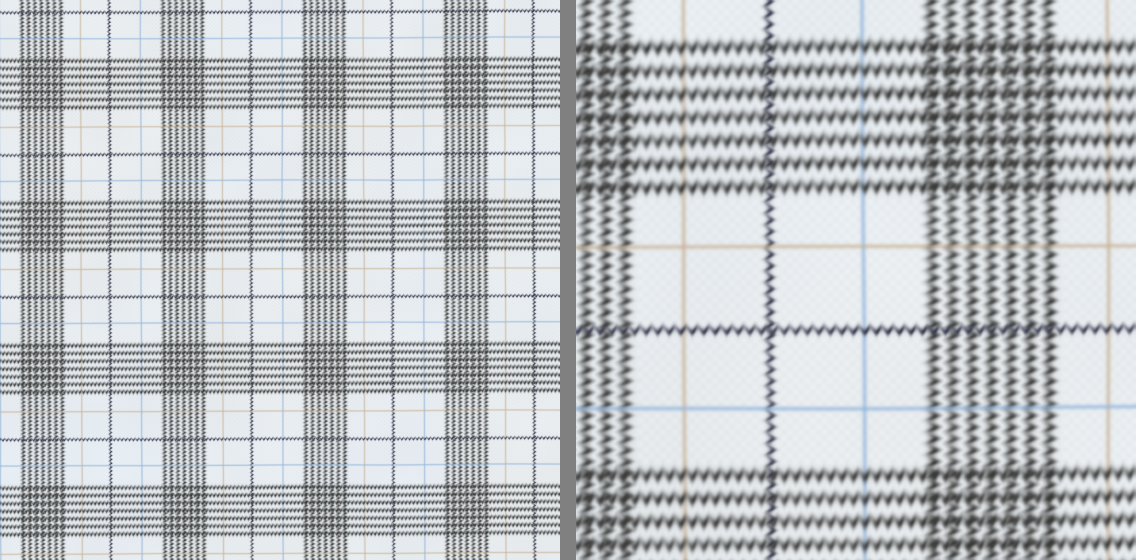
Left: the whole. Right: its middle third, enlarged.
Write a three.js fragment shader that draws this texture.

```glsl
#define REPEATS vec2(3.963, 3.934)
#define BAND_START vec2(0.0391, 0.1090)
#define SKEW vec2(-0.0030, 0.0035)
#define BAND_THREADS 7
#define BAND_WIDTH 0.0130
#define SINGLE_WIDTH 0.0088
#define FAINT_WIDTH 0.0065
#define WEAVE_COUNT 146.0
#define ZIGZAG 0.0050
#define INK_STRENGTH 0.88
#define WEAR 0.16

varying vec2 vUv;

const float TAU = 6.2831853;
const vec3 CLOTH = vec3(0.905, 0.925, 0.940);
const vec3 CHARCOAL = vec3(0.215, 0.215, 0.210);
const vec3 NAVY = vec3(0.200, 0.205, 0.285);
const vec3 TAN = vec3(0.780, 0.690, 0.580);
const vec3 SKY = vec3(0.580, 0.710, 0.860);

vec2 gradient(vec2 cell) {
  float h = fract(sin(dot(cell, vec2(127.1, 311.7))) * 43758.5);
  return vec2(cos(TAU * h), sin(TAU * h));
}

float gradientNoise(vec2 p) {
  vec2 i = floor(p);
  vec2 f = fract(p);
  vec2 u = f * f * f * (f * (f * 6.0 - 15.0) + 10.0);
  float a = dot(gradient(i), f);
  float b = dot(gradient(i + vec2(1.0, 0.0)), f - vec2(1.0, 0.0));
  float c = dot(gradient(i + vec2(0.0, 1.0)), f - vec2(0.0, 1.0));
  float d = dot(gradient(i + vec2(1.0, 1.0)), f - vec2(1.0, 1.0));
  return mix(mix(a, b, u.x), mix(c, d, u.x), u.y);
}

// Soft thread at a fixed place in each repeat
float thread(float p, float place, float width) {
  float d = (fract(p - place + 0.5) - 0.5) / width;
  return exp(-d * d);
}

// One direction of stripes; places holds the tan, navy and sky threads
vec3 stripes(vec3 color, float across, float along, float spacing, vec3 places, float wear) {
  float phase = TAU * WEAVE_COUNT * along;
  float p = across + ZIGZAG * sin(phase);
  float stitch = 0.76 + 0.24 * cos(phase + 0.8);

  color = mix(color, TAN, 0.55 * thread(across, places.x, FAINT_WIDTH));
  color = mix(color, SKY, 0.60 * thread(across, places.z, FAINT_WIDTH));

  float band = 0.0;
  for (int i = 0; i < BAND_THREADS; i++) {
    band = max(band, thread(p, float(i) * spacing, BAND_WIDTH));
  }
  float ink = INK_STRENGTH * stitch * (1.0 + wear);
  color = mix(color, CHARCOAL, clamp(band * ink, 0.0, 1.0));
  float single = thread(p, places.y, SINGLE_WIDTH);
  return mix(color, NAVY, clamp(single * ink, 0.0, 1.0));
}

void main() {
  // Rows are counted from the top edge, with a slight skew of the cloth
  vec2 cloth = vec2(vUv.x, 1.0 - vUv.y);
  vec2 bent = cloth + SKEW * cloth.yx;
  bent += 0.0012 * vec2(gradientNoise(cloth * 5.0), gradientNoise(cloth * 5.0 + 31.0));
  vec2 p = (bent - BAND_START) * REPEATS;

  // Plain ground with fine weave and uneven tone
  vec2 weave = sin(TAU * WEAVE_COUNT * cloth);
  float tone = 0.010 * weave.x * weave.y + 0.018 * gradientNoise(cloth * 9.0);
  vec3 color = CLOTH + tone;
  color += vec3(-0.012, 0.0, 0.014) * gradientNoise(cloth * 3.0 + 7.0);

  // Uneven dyeing along the threads
  float wearDown = WEAR * gradientNoise(cloth * vec2(90.0, 14.0));
  float wearAcross = WEAR * gradientNoise(cloth * vec2(14.0, 90.0) + 53.0);

  color = stripes(color, p.x, cloth.y, 0.0459, vec3(0.415, 0.617, 0.839), wearDown);
  color = stripes(color, p.y, cloth.x, 0.0543, vec3(0.466, 0.661, 0.845), wearAcross);
  gl_FragColor = vec4(clamp(color, 0.0, 1.0), 1.0);
}
```
